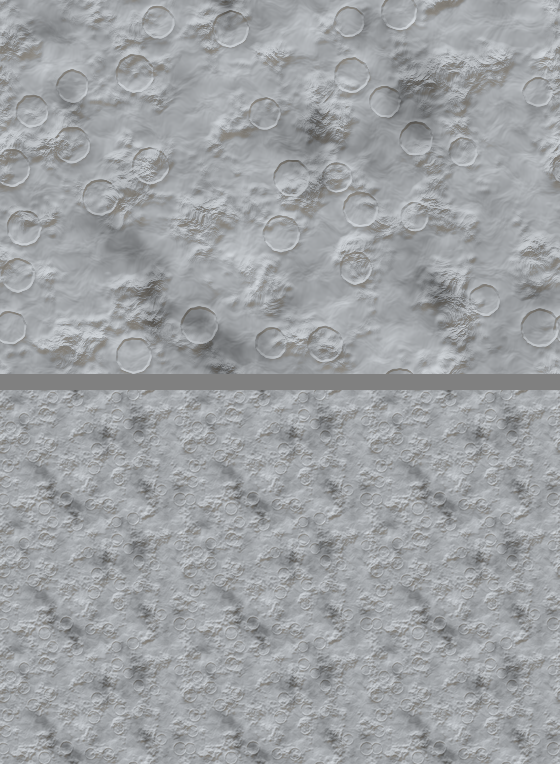
Top: one tile. Bottom: repeated 3 by 3.
This texture is drawn by a Shadertoy shader. Its source:

```glsl
const vec2 CELLS = vec2(9.0, 6.0);  // crater cells across the tile

vec2 hash2(vec2 cell) {
    uvec2 v = uvec2(cell) * 1664525u + 1013904223u;
    v.x += v.y * 1664525u;
    v.y += v.x * 1664525u;
    v ^= v >> 16u;
    v.x += v.y * 1664525u;
    v.y += v.x * 1664525u;
    v ^= v >> 16u;
    return vec2(v & 65535u) / 65536.0;
}

// Gradient noise that wraps after a whole number of cells
float corner(vec2 cell, vec2 offset, vec2 period) {
    float angle = 6.2832 * hash2(mod(cell, period) + 17.0 * period).x;
    return dot(vec2(cos(angle), sin(angle)), offset);
}

float noise(vec2 p, vec2 period) {
    vec2 i = floor(p), f = p - i, o = vec2(1, 0);
    vec2 u = f * f * f * (f * (f * 6.0 - 15.0) + 10.0);
    return mix(mix(corner(i, f, period), corner(i + o, f - o, period), u.x),
               mix(corner(i + o.yx, f - o.yx, period), corner(i + 1.0, f - 1.0, period), u.x), u.y);
}

float fbm(vec2 p, vec2 period, int octaves, float gain) {
    float sum = 0.0, amp = 1.0;
    for (int i = 0; i < octaves; i++) {
        sum += amp * noise(p, period);
        p *= 2.0;
        period *= 2.0;
        amp *= gain;
    }
    return sum;
}

float ridges(vec2 p, vec2 period) {
    float sum = 0.0, amp = 1.0;
    for (int i = 0; i < 5; i++) {
        sum += amp * (0.4 - abs(noise(p, period)));
        p = p * 2.0 + 0.37;
        period *= 2.0;
        amp *= 0.55;
    }
    return sum;
}

// Shallow bowl with a thin steep wall and a broken outer skirt
float craterProfile(float d, float radius, float crumble) {
    float s = d - radius;
    float bowl = 0.045 * (min(d * d / (radius * radius), 1.0) - 1.0);
    float wall = 0.045 * smoothstep(-0.04, 0.0, s);
    float skirt = 0.045 * exp(-max(s, 0.0) / (0.055 + 0.05 * crumble));
    return bowl + (s < 0.0 ? wall : skirt);
}

float craters(vec2 p) {
    float sum = 0.0;
    float crumble = noise(p * 6.0, CELLS * 6.0);
    float wobble = 0.018 * crumble + 0.016 * noise(p * 12.0, CELLS * 12.0);
    for (int y = -1; y <= 1; y++)
    for (int x = -1; x <= 1; x++) {
        vec2 cell = floor(p) + vec2(x, y);
        vec2 id = mod(cell, CELLS);
        vec2 traits = hash2(id + 50.0);
        if (traits.x > 0.52) continue;
        vec2 center = cell + 0.15 + 0.7 * hash2(id + 90.0);
        float radius = mix(0.17, 0.31, pow(traits.y, 0.4));
        float d = length(p - center) + wobble;
        sum += craterProfile(d, radius, crumble) * radius / 0.3;
    }
    return sum;
}

float height(vec2 p) {
    vec2 warped = p + 0.2 * vec2(noise(p * 2.0, CELLS * 2.0), noise(p * 3.0, CELLS * 3.0));
    float plains = 0.13 * fbm(warped, CELLS, 5, 0.42);
    float rough = smoothstep(-0.1, 0.8, fbm(p + vec2(4.3, 2.7), CELLS, 4, 0.55));
    float hills = rough * (0.1 + 0.24 * ridges(warped * 2.0, CELLS * 2.0));
    return plains + hills + craters(p);
}

void mainImage(out vec4 fragColor, in vec2 fragCoord) {
    vec2 p = fragCoord / iResolution.xy * CELLS;

    // Slope lit from above, slightly left
    vec2 e = vec2(0.012, 0.0);
    float h = height(p);
    vec2 slope = (vec2(height(p + e), height(p + e.yx)) - h) / e.x;
    float shade = -dot(slope, vec2(-0.3, 0.95));
    shade /= sqrt(1.0 + shade * shade);

    // Dark soft plains and wispy mottling
    float maria = fbm(p * 2.0 / 3.0, vec2(6, 4), 4, 0.48);
    vec2 drift = p + 0.25 * noise(p, CELLS);
    float mottle = fbm(drift * 2.0 + 5.4, CELLS * 2.0, 4, 0.55);
    float tone = 0.648 - 0.07 * maria - 0.14 * smoothstep(0.08, 0.65, maria) + 0.06 * mottle;
    tone += shade * (shade > 0.0 ? 0.17 : 0.19);

    // Cool dust, warm shadows
    vec3 tint = mix(vec3(1.03, 1.0, 0.95), vec3(0.98, 1.0, 1.02), smoothstep(-0.85, -0.3, shade));
    fragColor = vec4(clamp(tone * tint, 0.0, 1.0), 1.0);
}
```
